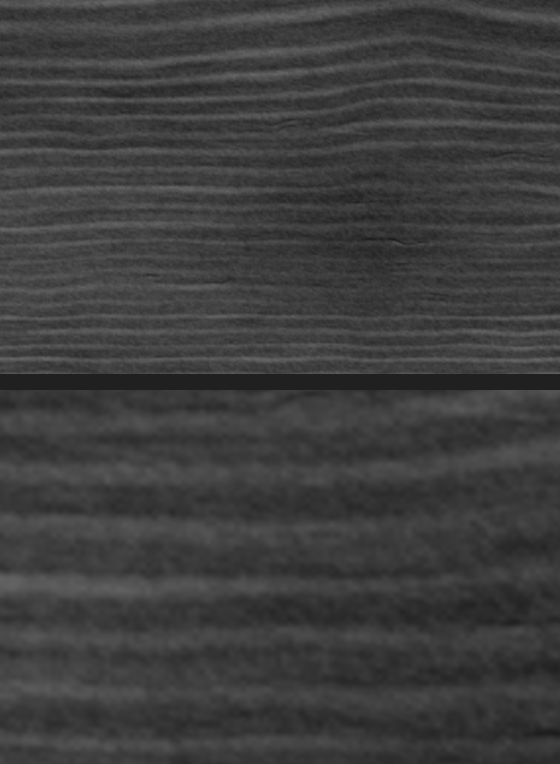
Top: the whole. Bottom: its middle third, enlarged.
Reproduce this texture procedurally as a WebGL 1 fragment shader.

```glsl
precision highp float;

uniform vec2 u_resolution;

#define BASE_TONE 0.224
#define RING_LIGHT 0.172
#define RING_COUNT 26.0
#define RING_SPREAD 4.5
#define ARCH_HEIGHT 0.042
#define STREAK_DEPTH 0.085
#define GRAIN_DEPTH 0.088
#define PATCH_DEPTH 0.04
#define CRACK_DEPTH 0.08
#define CRACKS 14

float hash(vec2 p) {
  vec3 q = fract(vec3(p.xyx) * 0.1031);
  q += dot(q, q.yzx + 33.33);
  return fract((q.x + q.y) * q.z);
}

float noise(vec2 p) {
  vec2 cell = floor(p);
  vec2 f = fract(p);
  f = f * f * (3.0 - 2.0 * f);
  float low = mix(hash(cell), hash(cell + vec2(1.0, 0.0)), f.x);
  float high = mix(hash(cell + vec2(0.0, 1.0)), hash(cell + 1.0), f.x);
  return mix(low, high, f.y);
}

float bump(float x, float center, float width) {
  float d = (x - center) / width;
  return exp(-d * d);
}

// Straightens the bent grain: an arch near the top, gentle waves elsewhere
vec2 grainSpace(vec2 p) {
  float upper = smoothstep(0.4, 0.95, p.y);
  float arch = ARCH_HEIGHT * upper * bump(p.x, 1.1, 0.27);
  float rise = 0.018 * smoothstep(0.0, 0.8, p.x) * smoothstep(0.3, 1.0, p.y);
  float wave = 0.02 * (noise(vec2(p.x * 2.8, p.y * 3.0) + 7.0) - 0.5);
  float ripple = 0.011 * (noise(vec2(p.x * 8.0, p.y * 11.0) + 31.0) - 0.5);
  return vec2(p.x, p.y - arch - rise - wave - ripple);
}

// Pale growth rings of uneven spacing, width and strength
float rings(vec2 g) {
  float t = g.y * RING_COUNT - RING_SPREAD * g.y * g.y;
  t += 1.2 * noise(vec2(3.5, g.y * 5.0)) + 4.0;
  float id = floor(t);
  float f = fract(t);
  float center = mix(0.44, 0.6, hash(vec2(id, 5.0)));
  float below = mix(0.28, 0.44, hash(vec2(id, 9.0)));
  float above = mix(0.22, 0.38, hash(vec2(id, 13.0)));
  float band = smoothstep(center - below, center, f);
  band *= 1.0 - smoothstep(center, center + above, f);
  float strength = mix(0.55, 1.0, hash(vec2(id, 21.0)));
  return band * strength * mix(0.5, 1.2, noise(vec2(g.x * 3.0, id * 7.3)));
}

// Short wavy splits along the grain, each with a pale lower lip
float cracks(vec2 g) {
  float sum = 0.0;
  for (int i = 0; i < CRACKS; i++) {
    float k = float(i) + 1.0;
    vec2 center = vec2(1.5 * hash(vec2(k, 41.0)), mix(0.1, 0.7, hash(vec2(k, 57.0))));
    float span = mix(0.03, 0.1, hash(vec2(k, 63.0)));
    vec2 d = g - center;
    d.y += 0.014 * (noise(vec2(g.x * 22.0, k * 5.0)) - 0.5);
    float reach = bump(d.x, 0.0, span) * noise(vec2(g.x * 45.0, k));
    sum += reach * (0.7 * bump(d.y, -0.008, 0.004) - bump(d.y, 0.0, 0.003));
  }
  return sum;
}

void main() {
  vec2 p = gl_FragCoord.xy / u_resolution.y;
  vec2 g = grainSpace(p);

  // Dull, dark area right of the middle
  float dull = bump(p.x, 0.98, 0.32) * bump(p.y, 0.38, 0.19);
  float contrast = mix(0.62, 1.0, smoothstep(0.45, 0.75, p.y));
  contrast += 0.15 * (1.0 - smoothstep(0.05, 0.25, p.y));
  contrast *= 1.0 - 0.55 * dull;

  float tone = BASE_TONE + RING_LIGHT * contrast * rings(g);
  tone -= PATCH_DEPTH * dull + 0.016 * smoothstep(0.6, 1.3, p.x);
  tone += 0.04 * (noise(vec2(p.x * 2.5, p.y * 4.0) + 17.0) - 0.5);
  tone += 0.024 * (1.0 - smoothstep(0.35, 0.6, p.y));

  // Long fibres, then fine grain
  float streaks = 0.6 * noise(vec2(g.x * 6.0, g.y * 70.0));
  streaks += 0.4 * noise(vec2(g.x * 18.0, g.y * 130.0) + 50.0);
  tone += STREAK_DEPTH * (streaks - 0.5);
  float grain = 0.6 * noise(vec2(p.x * 95.0 + p.y * 50.0, p.y * 130.0));
  grain += 0.4 * noise(p * 190.0 + 80.0);
  tone += GRAIN_DEPTH * (grain - 0.5);

  // Splits and one pale nick
  tone += CRACK_DEPTH * cracks(g);
  float nick = bump(p.x, 0.94, 0.035) * bump(p.y + 0.12 * (p.x - 0.94), 0.645, 0.005);
  tone += 0.17 * nick * noise(p * vec2(60.0, 90.0));

  gl_FragColor = vec4(vec3(clamp(tone, 0.0, 1.0)), 1.0);
}
```
